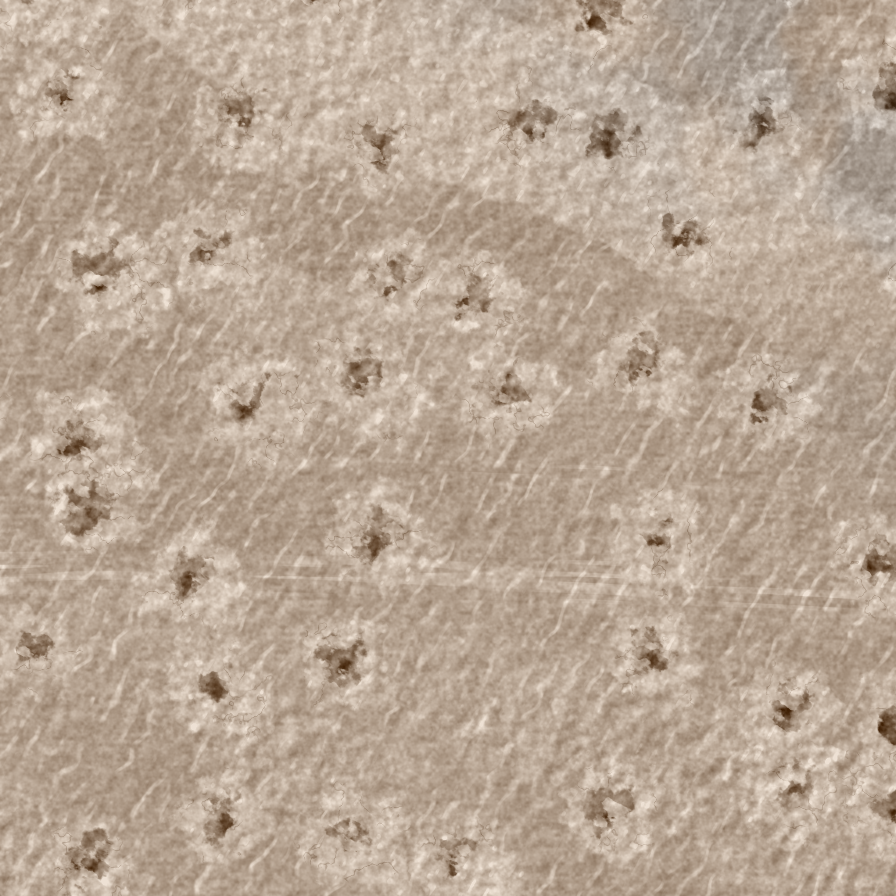
Give the GLSL for this texture, as a WebGL 1 fragment shader.

```glsl
precision highp float;
// Weathered tan surface with pale, crumbling halos around small brown pits.
// Pits sit on a jittered grid; slanted dashes, scratches and noise relief
// shape one tone value, which is finally mapped to a brown-to-cream ramp.
uniform vec2 u_resolution;

float hash(vec2 p) {
  vec3 q = fract(vec3(p.xyx) * 0.1031);
  q += dot(q, q.yzx + 33.33);
  return fract((q.x + q.y) * q.z);
}

float noise(vec2 p) {
  vec2 i = floor(p), f = fract(p);
  f = f * f * (3.0 - 2.0 * f);
  return mix(mix(hash(i), hash(i + vec2(1, 0)), f.x),
             mix(hash(i + vec2(0, 1)), hash(i + vec2(1, 1)), f.x), f.y);
}

float fbm(vec2 p) {
  float sum = 0.0, gain = 0.5;
  for (int i = 0; i < 4; i++) {
    sum += gain * noise(p);
    p = mat2(1.6, 1.2, -1.2, 1.6) * p + 17.3;
    gain *= 0.5;
  }
  return sum / 0.94;
}

// Returns halo coverage, core coverage and cavity darkness.
vec3 pits(vec2 p) {
  vec2 g = p * 6.3 + 20.0;
  vec2 warp = vec2(fbm(p * 24.0), fbm(p * 24.0 + 50.0)) - 0.5;
  vec2 fine = vec2(fbm(p * 70.0 + 9.0), fbm(p * 70.0 + 80.0)) - 0.5;
  vec3 cover = vec3(0.0);
  for (int j = -1; j <= 1; j++) {
    for (int i = -1; i <= 1; i++) {
      vec2 cell = floor(g) + vec2(i, j);
      float seed = hash(cell + 3.7);
      if (seed < 0.13) continue;
      vec2 jitter = vec2(hash(cell), hash(cell + 71.0)) - 0.5;
      vec2 d = g - cell - 0.5 - 0.6 * jitter;

      // The halo trails off to the lower right.
      vec2 h = d + 0.3 * warp + 0.28 * fine;
      float along = dot(h, vec2(0.8, -0.6));
      float across = dot(h, vec2(0.6, 0.8));
      along *= along > 0.0 ? mix(0.95, 0.6, hash(cell + 13.0)) : 1.1;
      float halo = length(vec2(along, across));
      float size = mix(0.28, 0.38, hash(cell + 29.0));
      cover.x = max(cover.x, 1.0 - smoothstep(size - 0.06, size + 0.04, halo));

      // The core leans to the upper right.
      vec2 c = d + 0.12 * warp + 0.26 * fine;
      c = vec2(dot(c, vec2(0.8, -0.6)), dot(c, vec2(0.6, 0.8)) * 0.78);
      float radius = mix(0.10, 0.16, seed);
      float core = 1.0 - smoothstep(radius - 0.03, radius + 0.02, length(c));
      cover.y = max(cover.y, core);
      vec2 hole = d + 0.2 * fine - 0.09 * vec2(jitter.y, -0.6);
      cover.z = max(cover.z, core * (1.0 - smoothstep(0.04, 0.09, length(hole))));
    }
  }
  return cover;
}

// Light and shade of a rough surface lit from the upper left.
float relief(vec2 p, float scale) {
  return fbm(p * scale) - fbm(p * scale + vec2(-0.45, 0.45));
}

void main() {
  vec2 p = gl_FragCoord.xy / min(u_resolution.x, u_resolution.y);
  vec3 pit = pits(p);

  // Pale crust spreads over the top and thinly over the lower edge.
  float cloud = fbm(vec2(p.x + p.y, 1.7 * p.y + 0.6 * p.x) * 4.0 + 5.0);
  cloud += 0.16 * (fbm(p * 38.0) - 0.5);
  float crust = smoothstep(0.50, 0.57, cloud) * smoothstep(0.5, 0.8, p.y);
  float lowCrust = smoothstep(0.40, 0.60, cloud) * smoothstep(0.36, 0.16, p.y);
  float pale = max(pit.x, max(0.9 * crust, 0.3 * lowCrust));

  // Slanted dashes and fine woven grain on the smooth ground.
  vec2 slant = vec2(dot(p, vec2(0.86, -0.51)), dot(p, vec2(0.51, 0.86)));
  float lane = slant.x * 46.0 + 0.9 * noise(p * 6.0) + 0.5 * noise(p * 60.0);
  float dash = smoothstep(0.2, 0.04, abs(fract(lane) - 0.5));
  dash *= smoothstep(0.3, 0.65, noise(vec2(floor(lane) * 7.1, slant.y * 24.0)));
  dash *= smoothstep(0.1, 0.75, noise(p * 120.0)) + 0.15;
  float weave = noise(slant * vec2(150.0, 36.0)) - 0.5;
  float thread = noise(p * vec2(50.0, 250.0)) - 0.5;

  // Thin, nearly level scratches in two bands.
  float level = p.y + 0.035 * p.x * p.x + 0.006 * noise(p * 9.0);
  float band = exp(-pow((level - 0.37) / 0.022, 2.0))
             + 0.6 * exp(-pow((level - 0.49) / 0.009, 2.0));
  float scratch = band * smoothstep(0.5, 0.8, noise(vec2(p.x * 9.0, level * 210.0)));
  scratch *= 0.3 + noise(p * 100.0);

  float ground = 0.565 + 0.18 * (fbm(p * 7.0) - 0.5) + 0.18 * weave + 0.14 * thread;
  ground += 0.3 * dash + 0.3 * scratch + 0.36 * relief(p, 75.0);
  float flakes = 0.84 + 0.14 * (fbm(p * 18.0) - 0.5) + 0.75 * relief(p, 68.0);

  // Thin dark cracks run around the flakes nearest to the pits.
  float vein = abs(fbm(p * 46.0 + 12.0) - 0.5);
  float crack = smoothstep(0.035, 0.0, vein) * smoothstep(0.45, 0.65, noise(p * 30.0));
  flakes -= 0.28 * crack * pit.x;
  float tone = mix(ground, flakes, pale);
  tone += lowCrust * 0.65 * relief(p + 3.0, 70.0);

  // Brown cores hold ragged ridges and a darker cavity.
  float ridge = smoothstep(0.50, 0.63, fbm(slant * vec2(60.0, 85.0) + 31.0));
  float coreTone = 0.24 + 0.5 * ridge + 1.3 * relief(p + 7.0, 70.0);
  tone = mix(tone, coreTone, 0.9 * pit.y);
  tone -= 0.5 * pit.z * (1.0 - 0.8 * ridge);

  // Bright chips and overall grain.
  float chips = smoothstep(0.70, 0.92, noise(slant * vec2(170.0, 110.0) + 40.0));
  tone += chips * (0.08 + 0.14 * pale) * (1.0 - 0.5 * pit.y);
  tone += 0.24 * (noise(p * 250.0) - 0.5) + 0.12 * (noise(slant * 390.0) - 0.5);

  vec3 umber = vec3(0.47, 0.37, 0.28);
  vec3 cream = vec3(0.84, 0.78, 0.72);
  vec3 color = umber + (cream - umber) * clamp(tone, -0.6, 1.25);

  // Cool grey staining toward the upper right.
  float stain = smoothstep(1.3, 1.8, p.x + p.y) * smoothstep(0.45, 0.65, fbm(p * 6.0 + 60.0));
  color = mix(color, vec3(dot(color, vec3(0.33))) * 0.97, 0.4 * stain);
  gl_FragColor = vec4(clamp(color, 0.0, 1.0), 1.0);
}
```
